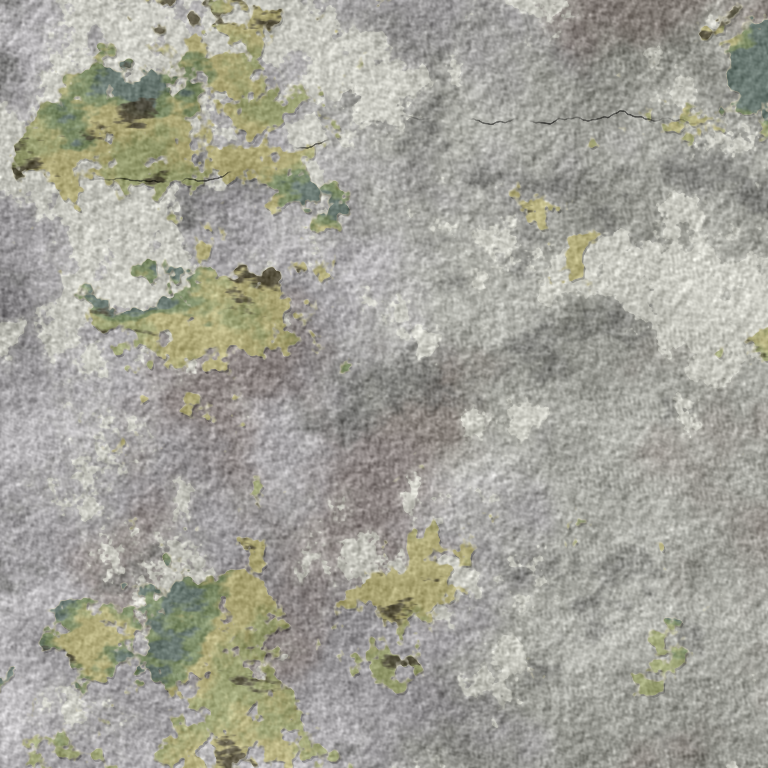
A Shadertoy shader for this texture:

```glsl
// Weathered concrete wall with flaking white undercoat and peeling olive-green paint.

const vec3 COOL_GREY   = vec3(0.635, 0.627, 0.635);
const vec3 WARM_GREY   = vec3(0.605, 0.607, 0.580);
const vec3 SOOT        = vec3(0.43, 0.43, 0.42);
const vec3 RUST_STAIN  = vec3(0.50, 0.455, 0.435);
const vec3 UNDERCOAT   = vec3(0.790, 0.790, 0.755);
const vec3 CREAM_RIM   = vec3(0.74, 0.725, 0.63);
const vec3 OLIVE       = vec3(0.69, 0.665, 0.47);
const vec3 MOSS        = vec3(0.585, 0.61, 0.43);
const vec3 GREEN       = vec3(0.44, 0.51, 0.37);
const vec3 TEAL        = vec3(0.37, 0.43, 0.42);
const vec3 DARK_BROWN  = vec3(0.27, 0.25, 0.20);

const float PAINT_LEVEL     = 0.745; // higher leaves less paint
const float UNDERCOAT_LEVEL = 0.665; // higher leaves less white
const float EDGE            = 0.018; // softness of flake edges
const float GRAIN           = 0.36;  // relief of the plaster
const float SPECKLE         = 0.11;  // fine grit
const float CRACK_WIDTH     = 0.0016;

float hash(vec2 p) {
    return fract(sin(dot(p, vec2(127.1, 311.7))) * 43758.5453);
}

float noise(vec2 p) {
    vec2 i = floor(p), f = fract(p);
    f = f * f * (3.0 - 2.0 * f);
    return mix(mix(hash(i), hash(i + vec2(1, 0)), f.x),
               mix(hash(i + vec2(0, 1)), hash(i + vec2(1, 1)), f.x), f.y);
}

// Fractal noise scaled to 0..1; a high gain gives ragged detail
float fbm(vec2 p, int octaves, float gain) {
    float sum = 0.0, total = 0.0, amp = 1.0;
    for (int i = 0; i < octaves; i++) {
        sum += amp * noise(p);
        total += amp;
        amp *= gain;
        p = mat2(1.6, 1.2, -1.2, 1.6) * p + 17.3;
    }
    return sum / total;
}

float softBox(vec2 p, vec2 lo, vec2 hi) {
    const float SOFT = 0.045;
    vec2 a = smoothstep(lo - SOFT, lo + SOFT, p);
    vec2 b = 1.0 - smoothstep(hi - SOFT, hi + SOFT, p);
    return a.x * a.y * b.x * b.y;
}

// Zones where paint survives: upper left, lower left and two on the right
float paintZone(vec2 p) {
    float zone = softBox(p, vec2(0.09, 0.48), vec2(0.51, 1.2));
    zone = max(zone, softBox(p, vec2(-0.2), vec2(0.48, 0.20)));
    zone = max(zone, 0.6 * softBox(p, vec2(0.79, 0.54), vec2(1.2, 0.75)));
    return max(zone, 0.75 * softBox(p, vec2(0.89, 0.88), vec2(1.2, 0.99)));
}

float undercoatZone(vec2 p) {
    float zone = softBox(p, vec2(0.04, 0.54), vec2(0.50, 1.2));
    zone = max(zone, 1.1 * softBox(p, vec2(0.78, 0.56), vec2(1.2, 0.75)));
    zone = max(zone, 0.7 * softBox(p, vec2(0.48, 0.18), vec2(0.52, 0.36)));
    return max(zone, 0.35 * softBox(p, vec2(-0.2, 0.45), vec2(1.2)));
}

float paintField(vec2 p, float zone) {
    return fbm(p * 7.0, 6, 0.6) + 0.4 * (fbm(p * 48.0, 3, 0.6) - 0.5) + 0.25 * zone;
}

float cover(float field, float level) {
    return smoothstep(level - EDGE, level + EDGE, field);
}

void mainImage(out vec4 fragColor, in vec2 fragCoord) {
    vec2 p = fragCoord / iResolution.y;
    vec2 warp = vec2(fbm(p * 6.0 + 3.0, 4, 0.6), fbm(p * 6.0 + 41.0, 4, 0.6)) - 0.5;
    vec2 q = p + 0.35 * warp;

    // Bare concrete with mottling, soot and rusty stains
    float tone = fbm(p * 5.0 + 60.0, 6, 0.65);
    float coolness = smoothstep(0.75, 0.4, p.x + 0.8 * warp.x);
    vec3 color = mix(WARM_GREY, COOL_GREY, coolness) + 0.55 * (tone - 0.5);
    float stain = fbm(p * 4.0 + 83.0, 5, 0.5);
    color = mix(color, RUST_STAIN, 0.6 * smoothstep(0.59, 0.75, stain));
    float soot = fbm(p * vec2(6.0, 8.0) + 29.0, 6, 0.65);
    color = mix(color, SOOT, 0.7 * smoothstep(0.57, 0.72, soot));

    // Pale haze and sharp flakes of undercoat
    float white = fbm(p * 9.0 + 112.0, 6, 0.68) + 0.18 * undercoatZone(q);
    color = mix(color, UNDERCOAT, 0.35 * smoothstep(0.52, 0.70, white));
    color = mix(color, UNDERCOAT + 0.25 * (tone - 0.5), 0.9 * cover(white, UNDERCOAT_LEVEL));

    // Paint layers, with a cream rim and a shadow below the lifted edge
    float zone = paintZone(q);
    float field = paintField(p, zone);
    float paint = cover(field, PAINT_LEVEL);
    float above = cover(paintField(p + vec2(-0.002, 0.003), zone), PAINT_LEVEL);
    color = mix(color, CREAM_RIM, 0.7 * cover(field, PAINT_LEVEL - 0.022));
    color *= 1.0 - 0.22 * above * (1.0 - paint);

    float age = fbm(p * 8.0 + 150.0, 6, 0.65);
    vec3 coat = mix(OLIVE, MOSS, smoothstep(0.42, 0.58, age));
    float damp = fbm(p * vec2(5.0, 8.0) + 201.0, 6, 0.58);
    coat = mix(coat, GREEN, 0.9 * smoothstep(0.54, 0.60, damp));
    coat = mix(coat, TEAL, 0.9 * smoothstep(0.61, 0.66, damp));
    float rot = fbm(p * vec2(6.0, 15.0) + 251.0, 6, 0.58);
    coat = mix(coat, DARK_BROWN, 0.85 * smoothstep(0.64, 0.70, rot));
    color = mix(color, coat + 0.35 * (tone - 0.5), 0.94 * paint);

    // Long wandering crack, broken up along its length
    float crackY = mix(0.77, 0.837, smoothstep(0.22, 0.54, p.x));
    crackY += 0.05 * (fbm(vec2(p.x * 14.0, 7.0), 5, 0.55) - 0.5);
    float crack = 1.0 - smoothstep(0.3 * CRACK_WIDTH, CRACK_WIDTH, abs(p.y - crackY));
    crack *= softBox(p, vec2(0.14, 0.0), vec2(0.88, 1.0)) * smoothstep(0.3, 0.6, noise(p * 22.0));
    color *= 1.0 - 0.5 * crack;

    // Plaster relief lit from the upper left, then fine grit
    float relief = fbm(p * 85.0, 3, 0.7) - fbm((p + vec2(-0.003, 0.003)) * 85.0, 3, 0.7);
    float grit = noise(p * 260.0) + noise(p * 190.0 + 31.0) - 1.0;
    color += (GRAIN * relief + SPECKLE * grit) * mix(1.0, 0.7, paint);

    fragColor = vec4(clamp(color, 0.0, 1.0), 1.0);
}
```
